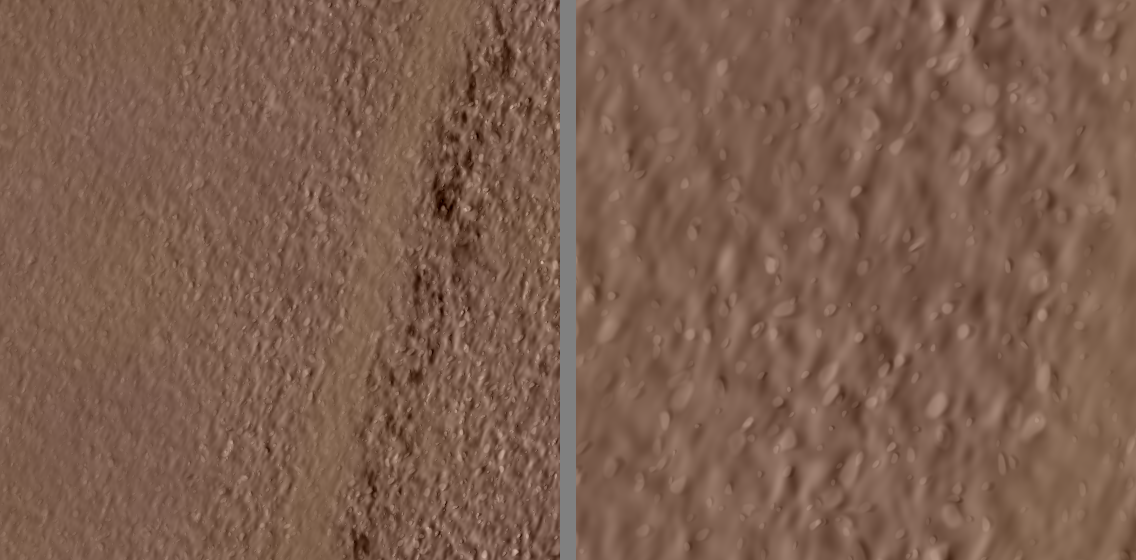
Left: the whole. Right: its middle third, enlarged.
This texture is drawn by a Shadertoy shader. Its source:

```glsl
// Dry brown soil with tilted grains, scattered pebbles and a dark rut beside a smooth ridge.

const vec3 SOIL = vec3(0.478, 0.367, 0.310);
const vec3 OCHRE_SHIFT = vec3(0.012, 0.006, -0.018);
const vec3 ROSE_SHIFT = vec3(0.004, -0.006, 0.004);
const float GRAIN_TILT = 0.36;

float hash(vec2 p) {
    vec3 q = fract(vec3(p.xyx) * 0.1031);
    q += dot(q, q.yzx + 33.33);
    return fract((q.x + q.y) * q.z);
}

vec2 hash2(vec2 p) {
    return vec2(hash(p), hash(p + 71.7));
}

float noise(vec2 p) {
    vec2 cell = floor(p);
    vec2 f = fract(p);
    f = f * f * (3.0 - 2.0 * f);
    float low = mix(hash(cell), hash(cell + vec2(1, 0)), f.x);
    float high = mix(hash(cell + vec2(0, 1)), hash(cell + vec2(1, 1)), f.x);
    return mix(low, high, f.y);
}

float fbm(vec2 p) {
    float sum = 0.0;
    float weight = 0.5;
    for (int i = 0; i < 4; i++) {
        sum += weight * noise(p);
        p = mat2(0.8, 0.6, -0.6, 0.8) * p * 2.03 + 17.3;
        weight *= 0.5;
    }
    return sum / 0.9375;
}

mat2 rotation(float angle) {
    float c = cos(angle);
    float s = sin(angle);
    return mat2(c, -s, s, c);
}

float band(float x, float center, float width) {
    float d = (x - center) / width;
    return exp(-d * d);
}

// Slope of a bumpy surface lit from the lower left
float relief(vec2 p, vec2 frequency) {
    vec2 q = p * frequency;
    vec2 toLight = vec2(0.38, 0.2);
    return noise(q + toLight) - noise(q - toLight);
}

// Pale pebble faces, each with a dark shadow at its upper right
float pebbles(vec2 p, float cells, float density, float seed) {
    vec2 q = p * cells;
    vec2 home = floor(q);
    float tone = 0.0;
    for (int y = -1; y <= 1; y++) {
        for (int x = -1; x <= 1; x++) {
            vec2 id = home + vec2(x, y);
            vec2 key = id + seed;
            float present = step(hash(key + 5.3), density);
            vec2 offset = q - id - hash2(key);
            offset = rotation((hash(key + 9.1) - 0.5) * 1.2) * offset;
            offset *= vec2(1.3, 0.85);
            offset += 0.16 * (vec2(noise(q * 3.0 + seed), noise(q * 3.0 + 40.0)) - 0.5);
            float size = mix(0.16, 0.42, pow(hash(key + 13.9), 2.0));
            float face = smoothstep(1.1, 0.5, length(offset) / size);
            float shade = smoothstep(1.2, 0.3, length(offset - size * vec2(0.85, 0.4)) / size);
            float bright = mix(0.4, 1.0, hash(key + 21.7));
            float dark = mix(0.2, 1.0, hash(key + 27.1));
            tone += present * (face * bright - shade * (1.0 - face) * dark);
        }
    }
    return clamp(tone, -1.2, 1.2);
}

// Smooth at the left, crumbly in the middle, coarse beyond the ridge
float roughness(vec2 p, float fromRidge) {
    float rough = mix(0.38, 0.85, smoothstep(0.15, 0.58, p.x + 0.15 * (noise(p * 4.0) - 0.5)));
    rough = mix(rough, 1.2, smoothstep(0.04, 0.11, fromRidge));
    rough *= 1.0 - 0.55 * band(fromRidge, 0.0, 0.045);
    return rough * mix(0.5, 1.5, fbm(p * 11.0 + 3.0));
}

void mainImage(out vec4 fragColor, in vec2 fragCoord) {
    vec2 p = fragCoord / iResolution.y;
    vec2 grain = rotation(-GRAIN_TILT) * p;
    grain += 0.006 * (vec2(noise(p * 40.0), noise(p * 40.0 + 50.0)) - 0.5);

    // Slanted ridge and the rut along its right side
    float fromRidge = p.x - 0.56 - 0.24 * p.y + 0.05 * (noise(vec2(p.y * 6.0, 2.0)) - 0.5);
    float ridge = band(fromRidge, 0.0, 0.045);
    float rut = band(fromRidge, 0.105, 0.048);
    float rough = roughness(p, fromRidge);

    // Fine relief and loose stones
    float tone = 0.16 * rough * relief(grain, vec2(95.0, 52.0));
    tone += 0.11 * rough * relief(grain + 7.0, vec2(170.0, 95.0));
    tone += 0.13 * rough * pebbles(grain, 48.0, 0.38, 11.0);
    tone += 0.09 * rough * pebbles(grain, 84.0, 0.35, 37.0);
    tone += 0.12 * sqrt(rough) * pebbles(grain, 26.0, 0.05, 83.0);

    // Dark cracks, densest in the rut
    float crack = smoothstep(0.52, 0.75, fbm((rotation(0.1) * p) * vec2(52.0, 24.0)));
    tone -= crack * (0.17 * rut + 0.03 * rough);
    tone += 0.022 * ridge - 0.02 * rut;

    // Broad mottling and gentle hue drift
    tone += 0.05 * (fbm(p * 6.0 + 20.0) - 0.5);
    float hue = clamp(0.5 + 1.5 * (fbm(p * 4.0 + 60.0) - 0.5) + 0.6 * ridge, 0.0, 1.0);
    vec3 color = SOIL + mix(ROSE_SHIFT, OCHRE_SHIFT, hue) + tone;
    fragColor = vec4(clamp(color, 0.0, 1.0), 1.0);
}
```
